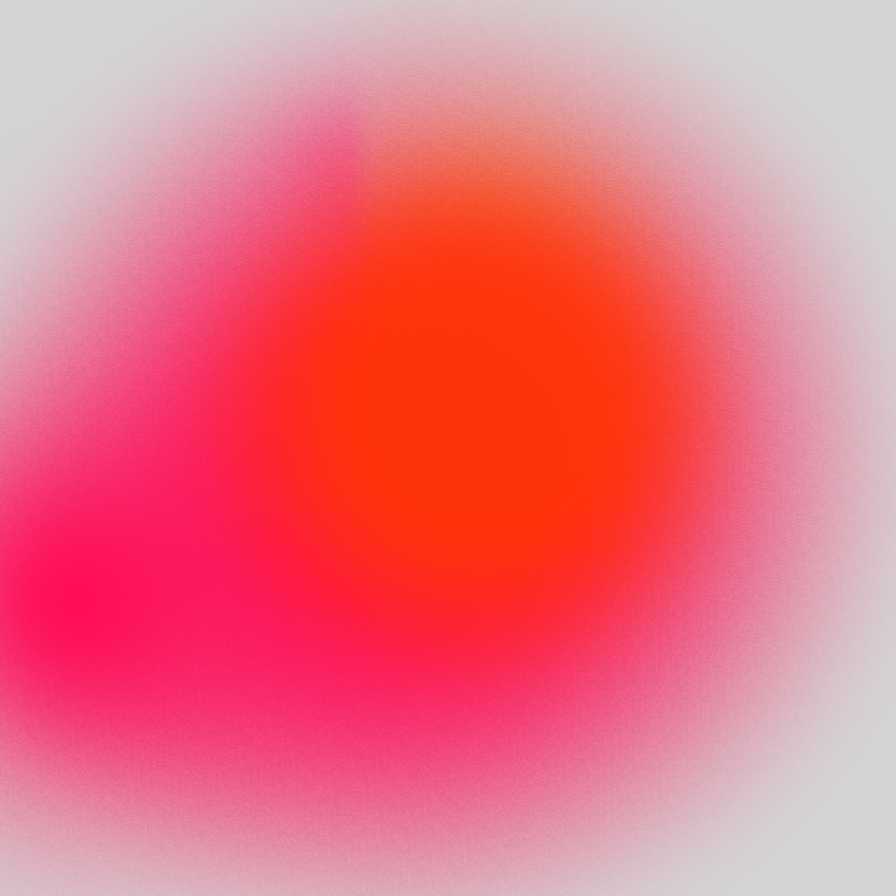
This background is drawn by a three.js fragment shader. Its source:

```glsl
// Soft glowing orange sun in a hot pink haze over pale grey, with fine grain.
#define PAPER vec3(0.832, 0.830, 0.825)
#define PINK vec3(1.0, 0.055, 0.345)
#define ORANGE vec3(1.0, 0.20, 0.035)
#define HALO_CENTER vec2(0.485, 0.482)
#define SUN_CENTER vec2(0.54, 0.55)
#define SIDE_CENTER vec2(0.085, 0.33)
#define BRIDGE_CENTER vec2(0.30, 0.33)
#define PLUME_CENTER vec2(0.56, 0.76)
#define SEAM_X 0.403
#define GRAIN_CELLS 512.0
#define GRAIN_AMOUNT 0.035

varying vec2 vUv;

float hash(vec2 p) {
  return fract(sin(dot(p, vec2(127.1, 311.7))) * 43758.5453);
}

// Bell-shaped glow.
float glow(vec2 p, vec2 center, float radius) {
  vec2 d = (p - center) / radius;
  return exp(-dot(d, d));
}

// Disc with a flat middle and a wide soft rim.
float softDisc(vec2 p, vec2 center, float inner, float outer) {
  return 1.0 - smoothstep(inner, outer, length(p - center));
}

// Union of two soft coverages.
float blend(float a, float b) {
  return 1.0 - (1.0 - a) * (1.0 - b);
}

void main() {
  vec2 p = vUv;

  // Orange sun and its upper plume, cut on the left by a short seam.
  float sun = softDisc(p, SUN_CENTER, 0.12, 0.38);
  float seam = smoothstep(SEAM_X - 0.022, SEAM_X + 0.022, p.x);
  float warmth = blend(sun, seam * glow(p, PLUME_CENTER, 0.17));

  // Pink haze: halo, left glow, the bridge between, and a tint by the seam.
  float haze = softDisc(p, HALO_CENTER, 0.14, 0.59);
  haze = blend(haze, glow(p, SIDE_CENTER, 0.21));
  haze = blend(haze, 0.5 * glow(p, BRIDGE_CENTER, 0.25));
  haze = blend(haze, 0.18 * (1.0 - seam) * glow(p, vec2(0.38, 0.82), 0.07));
  haze = blend(haze, 0.7 * sun * sun);

  vec3 color = mix(PAPER, mix(PINK, ORANGE, warmth), haze);

  // Grain is strongest where the haze thins out.
  float grain = hash(floor(p * GRAIN_CELLS)) - 0.5;
  color += grain * GRAIN_AMOUNT * (0.1 + 3.6 * haze * (1.0 - haze));

  gl_FragColor = vec4(clamp(color, 0.0, 1.0), 1.0);
}
```
